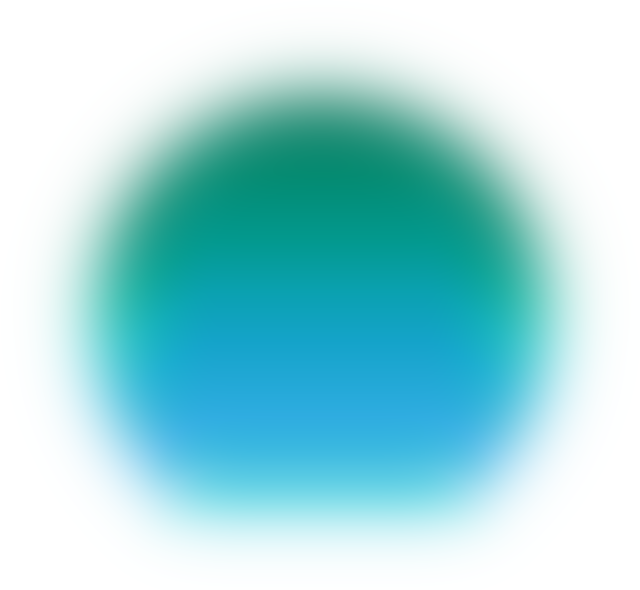
A WebGL 1 fragment shader for this background:

```glsl
precision highp float;
// A soft blurred orb with a flat base, shading from green through blue to cyan on white.

uniform vec2 u_resolution;

#define ORB_CENTER vec2(0.002, 0.456)
#define ORB_RADIUS 0.381
#define BASE_HEIGHT 0.146
#define CORNER_ROUNDING 0.056
#define BLUR 0.057
#define BAND_SAG 0.10
#define RIM_GLOW 0.10

// Smooth maximum, used to intersect two distances.
float smoothMax(float a, float b, float k) {
  float h = max(k - abs(a - b), 0.0) / k;
  return max(a, b) + 0.25 * h * h * k;
}

// Coverage of a Gaussian-blurred edge at signed distance d.
float blurredEdge(float d) {
  float x = clamp(d / BLUR, -4.0, 4.0);
  return 1.0 / (1.0 + exp(1.5976 * x + 0.07056 * x * x * x));
}

// Linear blend to the next colour as height falls from one stop to another.
vec3 blendDown(vec3 color, vec3 next, float from, float to, float height) {
  return mix(color, next, clamp((from - height) / (from - to), 0.0, 1.0));
}

vec3 verticalGradient(float h) {
  vec3 c = vec3(0.04, 0.48, 0.37);
  c = blendDown(c, vec3(0.01, 0.54, 0.44), 0.831, 0.703, h);
  c = blendDown(c, vec3(0.01, 0.60, 0.56), 0.703, 0.590, h);
  c = blendDown(c, vec3(0.04, 0.63, 0.69), 0.590, 0.506, h);
  c = blendDown(c, vec3(0.08, 0.64, 0.79), 0.506, 0.421, h);
  c = blendDown(c, vec3(0.18, 0.675, 0.88), 0.421, 0.294, h);
  c = blendDown(c, vec3(0.20, 0.73, 0.87), 0.294, 0.209, h);
  c = blendDown(c, vec3(0.10, 0.765, 0.84), 0.209, 0.138, h);
  return c;
}

void main() {
  // Height runs from 0 to 1; x is centred.
  vec2 p = (gl_FragCoord.xy - vec2(0.5 * u_resolution.x, 0.0)) / u_resolution.y;
  vec2 q = p - ORB_CENTER;

  // Circle cut off by a horizontal base.
  float d = smoothMax(length(q) - ORB_RADIUS, BASE_HEIGHT - p.y, CORNER_ROUNDING);

  // Colour bands are level in the middle and sag towards the sides.
  float side = smoothstep(0.17, 0.38, abs(q.x));
  vec3 color = verticalGradient(p.y + BAND_SAG * side);

  // Turquoise light on both flanks.
  float flank = side * exp(-pow((p.y - 0.43) / 0.14, 2.0));
  color += RIM_GLOW * flank * vec3(0.3, 1.0, 0.6);

  gl_FragColor = vec4(mix(vec3(1.0), color, blurredEdge(d)), 1.0);
}
```
